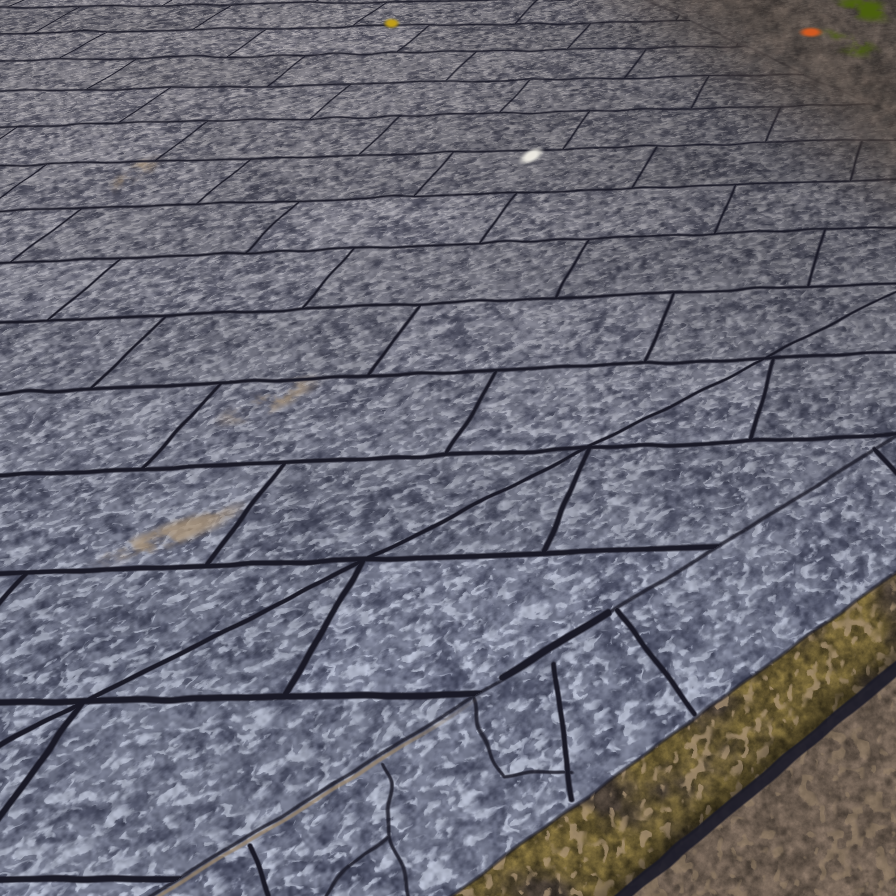
Write a WebGL 2 fragment shader that draws this texture.

```glsl
#version 300 es
precision highp float;
// Slate paving in running bond, receding to a curb, a mossy kerb and a road.
uniform vec2 u_resolution;
out vec4 outColor;

const vec3 GROOVE = vec3(0.10, 0.10, 0.15);
const vec3 SLATE_DARK = vec3(0.28, 0.29, 0.35);
const vec3 SLATE_MID = vec3(0.45, 0.46, 0.51);
const vec3 SLATE_LIGHT = vec3(0.71, 0.72, 0.75);
const vec3 TAN = vec3(0.60, 0.52, 0.42);
const vec3 EARTH = vec3(0.37, 0.32, 0.28);
const vec3 MOSS = vec3(0.45, 0.39, 0.22);

float hash(vec2 p) {
  vec3 q = fract(p.xyx * 0.1031);
  q += dot(q, q.yzx + 33.33);
  return fract((q.x + q.y) * q.z);
}

float noise(vec2 p) {
  vec2 i = floor(p), f = fract(p);
  f = f * f * (3.0 - 2.0 * f);
  return mix(mix(hash(i), hash(i + vec2(1, 0)), f.x),
             mix(hash(i + vec2(0, 1)), hash(i + vec2(1, 1)), f.x), f.y);
}

float fbm(vec2 p) {
  float sum = 0.0, amp = 0.53;
  for (int i = 0; i < 4; i++) {
    sum += amp * noise(p);
    p = mat2(1.6, 1.2, -1.2, 1.6) * p + 7.3;
    amp *= 0.5;
  }
  return sum;
}

vec2 wobble(vec2 p, float size) {
  return p + size * (vec2(noise(p * 32.0), noise(p * 32.0 + 50.0)) - 0.5);
}

// Signed distance to an endless line, positive above it
float above(vec2 p, float ax, float ay, float bx, float by) {
  vec2 d = normalize(vec2(bx - ax, by - ay));
  return d.x * (p.y - ay) - d.y * (p.x - ax);
}

float segment(vec2 p, float ax, float ay, float bx, float by) {
  vec2 r = p - vec2(ax, ay), d = vec2(bx - ax, by - ay);
  return length(r - d * clamp(dot(r, d) / dot(d, d), 0.0, 1.0));
}

float stroke(float dist, float halfWidth) {
  float soft = max(0.0014, 0.8 / u_resolution.y);
  return 1.0 - smoothstep(halfWidth - soft, halfWidth + soft, abs(dist));
}

// Soft ellipse turned by an angle
float spot(vec2 p, float x, float y, vec2 radius, float angle) {
  float c = cos(angle), s = sin(angle);
  vec2 r = mat2(c, -s, s, c) * (p - vec2(x, y));
  return 1.0 - smoothstep(0.3, 1.0, length(r / radius));
}

// Row number counted away from the viewer
float rowCoord(vec2 p) {
  float v = p.y - 0.035 * p.x;
  float slope = 0.046 * smoothstep(0.0, 0.5, v) - 0.03 * smoothstep(0.6, 1.0, v);
  float t = 1.0 - p.y + slope * p.x;
  t += 0.0145 * exp(-30.0 * (t - 0.72) * (t - 0.72));
  return (0.983 - t) / (0.1409 * t + 0.0737);
}

vec3 slate(vec2 g, vec2 p) {
  float grain = fbm(g * vec2(30, 14)), cloud = fbm(g * vec2(5, 3) + 40.0);
  float fleck = 0.65 * noise(g * vec2(54, 30) + 3.0 * grain) + 0.5 * grain;
  vec3 col = mix(SLATE_DARK, SLATE_MID, smoothstep(0.25, 0.6, mix(grain, cloud, 0.3)));
  float strength = mix(0.85, 0.4, smoothstep(0.1, 0.8, p.y));
  col = mix(col, SLATE_LIGHT, strength * smoothstep(0.55, 0.86, fleck));
  col += 0.13 * (noise(p * 210.0) - 0.5);
  col *= 1.04 - 0.24 * smoothstep(0.35, 1.0, p.x) * smoothstep(0.45, 0.9, p.y);
  return col * mix(vec3(0.98, 1.0, 1.05), vec3(1.03, 0.99, 0.95), smoothstep(0.2, 1.0, p.y));
}

void main() {
  vec2 p = gl_FragCoord.xy / u_resolution, w = wobble(p, 0.003), k = wobble(p, 0.012);

  // Perspective grid: rows, and joints shifted by half a slab
  float n = rowCoord(w), row = floor(n), q = 1.0 + 0.1409 * n;
  float along = 2.07 * w.x * q - 0.329 * n, slab = along + 0.108 - 0.5297 * row;
  float rowGap = (0.5 - abs(fract(n) - 0.5)) * 0.2122 / (q * q);
  float jointGap = (0.5 - abs(fract(slab) - 0.5)) * 0.41 / q;
  float width = mix(0.0036, 0.0009, smoothstep(0.1, 0.95, p.y));

  // Boundaries
  float curb = above(w, 0.169, 0.0, 1.0, 0.513), kerb = above(w, 0.508, 0.004, 1.0, 0.362);
  float road = above(w, 0.69, 0.0, 1.0, 0.258), far = above(w, 0.72, 1.0, 1.0, 0.87);
  float paved = step(0.0, curb) * step(far, 0.0);
  jointGap += step(curb, 0.025);

  // Slabs and grooves, with a diagonal cut
  vec3 col = slate(vec2(along, n), p);
  col *= 1.0 + paved * 0.1 * (hash(vec2(floor(slab), row) + 9.0) - 0.5);
  float gap = min(min(rowGap, jointGap), 1.3 * abs(above(w, 0.0, 0.169, 1.0, 0.674)));
  float groove = max(stroke(gap, width) * paved, 0.5 * stroke(far, 0.001));

  // Curb stones: joints and cracks
  float joint = min(segment(w, 0.69, 0.319, 0.775, 0.203), segment(w, 0.618, 0.258, 0.638, 0.108));
  joint = min(joint, min(segment(w, 0.28, 0.056, 0.3, 0.0), segment(w, 0.977, 0.499, 1.0, 0.473)));
  float crack = min(segment(k, 0.43, 0.147, 0.436, 0.069), segment(k, 0.436, 0.069, 0.456, 0.0));
  crack = min(crack, min(segment(k, 0.436, 0.069, 0.365, 0.0), segment(k, 0.527, 0.219, 0.558, 0.134)));
  crack = min(crack, segment(k, 0.558, 0.134, 0.638, 0.14));
  groove = max(groove, max(stroke(joint, 0.0028), 0.85 * stroke(crack, 0.002)));
  groove = max(groove, max(0.8 * stroke(curb, 0.002), stroke(segment(w, 0.56, 0.244, 0.68, 0.316), 0.004)));

  // Rust streaks, grooves, sandy curb edge
  float patchy = smoothstep(0.3, 0.65, fbm(p * vec2(38, 60)));
  float rust = max(spot(p, 0.19, 0.403, vec2(0.115, 0.018), 0.36), spot(p, 0.3, 0.553, vec2(0.075, 0.018), 0.4));
  rust = max(rust, spot(p, 0.15, 0.805, vec2(0.045, 0.014), 0.6));
  col = mix(mix(col, TAN * 1.1, 0.75 * rust * patchy), GROOVE, groove);
  col = mix(col, TAN, 0.75 * stroke(curb + 0.005, 0.002) * smoothstep(0.56, 0.42, p.x));

  // Weathered far corner
  float corner = smoothstep(-0.11, 0.04, above(p, 0.78, 1.0, 1.0, 0.84));
  col = mix(col, EARTH * (0.4 + 0.9 * fbm(p * 90.0)), 0.75 * corner);
  float green = max(spot(p, 0.965, 0.99, vec2(0.045, 0.017), -0.2), spot(p, 0.945, 0.952, vec2(0.045, 0.016), -0.3));
  col = mix(col, vec3(0.29, 0.37, 0.06), green * patchy);

  // Mossy kerb with pebbles, then the road
  float grit = fbm(p * 110.0), pebble = smoothstep(0.6, 0.85, noise(p * vec2(140, 110) + grit));
  vec3 stone = mix(EARTH * 0.8, MOSS, smoothstep(0.3, 0.65, fbm(p * 18.0))) * (0.4 + grit);
  stone = mix(stone, TAN * 1.1, 0.75 * pebble) * mix(0.6, 1.0, smoothstep(0.0, 0.035, road));
  col = mix(col, stone, smoothstep(0.0015, -0.0015, kerb));
  vec3 gravel = mix(EARTH * (0.6 + grit), TAN, 0.5 * pebble);
  col = mix(col, gravel, smoothstep(0.0015, -0.0015, road));
  col = mix(col, GROOVE, max(0.6 * stroke(kerb, 0.002), 0.9 * stroke(road + 0.004, 0.007)));

  // Fallen leaves
  col = mix(col, vec3(0.92, 0.91, 0.88), spot(p, 0.593, 0.826, vec2(0.018, 0.009), 0.5));
  col = mix(col, vec3(0.82, 0.35, 0.13), spot(p, 0.905, 0.964, vec2(0.016, 0.007), 0.0));
  col = mix(col, vec3(0.75, 0.62, 0.1), spot(p, 0.437, 0.974, vec2(0.011, 0.007), 0.0));
  outColor = vec4(col, 1.0);
}
```
